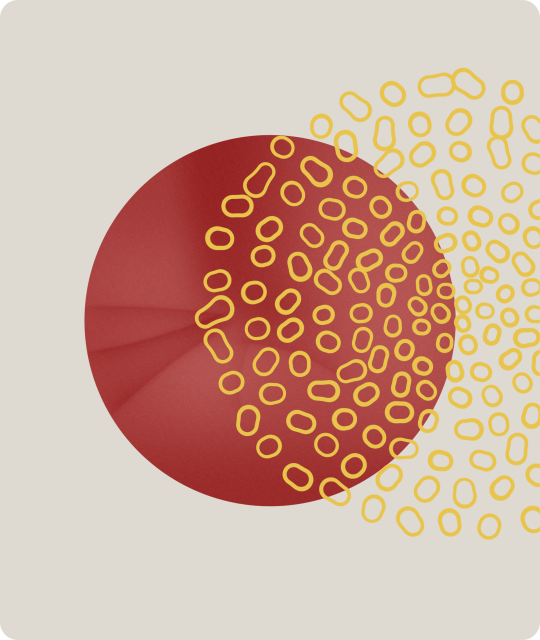
Write a Shadertoy shader that draws this background.

```glsl
// Shaded red disc with radiating folds, overlaid by a cluster of yellow cell outlines on warm paper.

const float TAU = 6.28319;
const vec3 PAPER = vec3(0.869, 0.852, 0.818);
const vec3 RED_DARK = vec3(0.59, 0.14, 0.14);
const vec3 RED_LIGHT = vec3(0.72, 0.35, 0.34);
const vec3 YELLOW = vec3(0.915, 0.770, 0.300);
const vec2 DISC_CENTER = vec2(0.422, 0.499);
const float DISC_RADIUS = 0.290;
const vec2 CLUSTER_CENTER = vec2(0.723, 0.522);
const vec2 CLUSTER_RADII = vec2(0.390, 0.345);
const int RINGS = 9;

float hash(vec2 p) {
    return fract(sin(dot(p, vec2(12.9898, 78.233))) * 43758.5453);
}

mat2 rotation(float a) {
    return mat2(cos(a), -sin(a), sin(a), cos(a));
}

float coverage(float d, float pixel) {
    return 1.0 - smoothstep(-0.7 * pixel, 0.7 * pixel, d);
}

float glow(vec2 p, vec2 center, vec2 size) {
    vec2 q = (p - center) / size;
    return exp(-dot(q, q));
}

// Bent crease from a to b: soft on its left side, sharp on its right side.
float fold(vec2 p, vec2 a, vec2 b, float bend, float width) {
    vec2 ab = b - a;
    float t = dot(p - a, ab) / dot(ab, ab);
    vec2 normal = vec2(-ab.y, ab.x) / length(ab);
    float s = dot(p - a, normal) - bend * 4.0 * t * (1.0 - t);
    float ends = smoothstep(-0.15, 0.15, t) * (1.0 - smoothstep(0.8, 1.15, t));
    return ends * exp(-max(s, 0.0) / width + min(s, 0.0) / (0.15 * width));
}

// Lightness of the disc surface, 0 to 1.
float discTone(vec2 p) {
    float tone = 0.40;
    tone += 0.38 * glow(p, vec2(0.60, 0.65), vec2(0.15, 0.17));
    tone += 0.38 * glow(p, vec2(0.63, 0.46), vec2(0.16, 0.15));
    tone += 0.30 * glow(p, vec2(0.23, 0.56), vec2(0.13, 0.09));
    tone += 0.48 * glow(p, vec2(0.33, 0.42), vec2(0.13, 0.09));

    // Dark valley from the top to the hub, and dark lower rim
    float edge = 0.335 - 0.12 * (p.y - 0.5);
    float valley = smoothstep(edge - 0.06, edge + 0.015, p.x) * (1.0 - smoothstep(0.34, 0.52, p.x));
    tone -= 0.42 * valley * smoothstep(0.48, 0.58, p.y);
    tone -= 0.32 * glow(p, vec2(0.42, 0.51), vec2(0.08, 0.045));
    tone -= 0.28 * (1.0 - smoothstep(0.22, 0.36, p.y));

    // Folds meeting at the hub
    vec2 hub = vec2(0.345, 0.508);
    tone -= 0.32 * fold(p, hub, vec2(0.135, 0.520), -0.004, 0.020);
    tone -= 0.38 * fold(p, hub, vec2(0.135, 0.448), 0.006, 0.018);
    tone -= 0.38 * fold(p, vec2(0.176, 0.355), vec2(0.345, 0.486), 0.006, 0.028);
    tone -= 0.25 * fold(p, vec2(0.375, 0.465), vec2(0.540, 0.405), 0.015, 0.024);
    tone -= 0.16 * fold(p, vec2(0.375, 0.360), vec2(0.390, 0.465), 0.008, 0.015);
    return clamp(tone, 0.0, 1.0);
}

// Outline of a tapered, slightly pinched capsule.
float cellOutline(vec2 q, float halfLength, float radius, float taper, float stroke) {
    float along = clamp(q.x, -halfLength, halfLength);
    float wobble = taper * q.x - 0.12 * halfLength * cos(q.x / radius * 1.6);
    return abs(length(q - vec2(along, 0.0)) - radius - wobble) - stroke;
}

// Nearest outline among cells set on concentric rings that widen outward.
float cellCluster(vec2 p) {
    vec2 e = (p - CLUSTER_CENTER) / CLUSTER_RADII;
    float turn = atan(e.y, e.x) / TAU;
    float nearest = 1.0;
    for (int k = 0; k < RINGS; k++) {
        float ring = float(k);
        float gap = 0.085 + 0.01 * ring;
        float reach = ring * (0.085 + 0.005 * ring);
        float count = max(1.0, floor(TAU * reach / gap));
        float phase = hash(vec2(ring, 3.0));
        float sector = floor(turn * count - phase + 0.5);
        for (int j = -1; j <= 1; j++) {
            float index = sector + float(j);
            vec2 id = vec2(mod(index, count), ring + 11.0);
            float angle = (index + phase) / count * TAU;
            vec2 jitter = vec2(hash(id + 0.3), hash(id + 0.7)) - 0.5;
            vec2 center = CLUSTER_CENTER + CLUSTER_RADII * (reach * vec2(cos(angle), sin(angle)) + 0.22 * gap * jitter);
            float size = hash(id + 1.9);
            float radius = 0.0088 + 0.0007 * ring + 0.002 * hash(id + 2.3);
            float halfLength = 0.0015 + 0.0014 * ring * size * size;
            float stroke = mix(0.0025, 0.0034, hash(id + 4.1));
            vec2 q = rotation(TAU * hash(id + 5.7)) * (p - center);
            float taper = 0.3 * (hash(id + 6.2) - 0.5);
            nearest = min(nearest, cellOutline(q, halfLength, radius, taper, stroke));
        }
    }
    return nearest;
}

float roundedBox(vec2 p, vec2 halfSize, float radius) {
    vec2 q = abs(p) - halfSize + radius;
    return length(max(q, 0.0)) + min(max(q.x, q.y), 0.0) - radius;
}

void mainImage(out vec4 fragColor, in vec2 fragCoord) {
    float pixel = 1.0 / iResolution.y;
    vec2 p = fragCoord * pixel;
    vec2 halfSize = 0.5 * iResolution.xy * pixel;

    // Grainy disc, then cells, then the rounded card corners
    float grain = 0.10 * (hash(floor(p * 512.0)) - 0.5);
    vec3 red = mix(RED_DARK, RED_LIGHT, discTone(p) + grain);
    vec3 color = mix(PAPER, red, coverage(length(p - DISC_CENTER) - DISC_RADIUS, pixel));
    color = mix(color, YELLOW, coverage(cellCluster(p), pixel));
    color = mix(vec3(1.0), color, coverage(roundedBox(p - halfSize, halfSize, 0.028), pixel));
    fragColor = vec4(color, 1.0);
}
```
